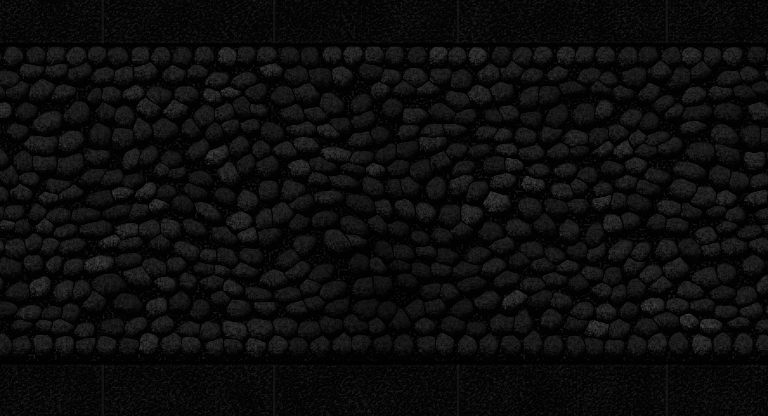
Reproduce this texture procedurally as a WebGL 1 fragment shader.

```glsl
precision highp float;
// A dark band of packed river pebbles between two rows of rough stone slabs.
// Pebbles are jittered ellipses on a bent, staggered grid, lit as domes from above;
// upright stones edge the band, and gradient noise adds pits, grit and grain.
uniform vec2 u_resolution;

float hash(vec2 p) {
  return fract(sin(dot(p, vec2(127.1, 311.7))) * 43758.545);
}

vec2 gradientAt(vec2 cell) {
  float angle = 6.2832 * hash(cell);
  return vec2(cos(angle), sin(angle));
}

float gradientNoise(vec2 p) {
  vec2 i = floor(p), f = fract(p);
  vec2 u = f * f * f * (f * (f * 6.0 - 15.0) + 10.0);
  float a = dot(gradientAt(i), f);
  float b = dot(gradientAt(i + vec2(1, 0)), f - vec2(1, 0));
  float c = dot(gradientAt(i + vec2(0, 1)), f - vec2(0, 1));
  float d = dot(gradientAt(i + vec2(1, 1)), f - vec2(1, 1));
  return mix(mix(a, b, u.x), mix(c, d, u.x), u.y);
}

vec2 rotate(vec2 p, float angle) {
  float c = cos(angle), s = sin(angle);
  return vec2(c * p.x + s * p.y, c * p.y - s * p.x);
}

float pebbles(vec2 p) {
  float rowHeight = 0.0463, baseY = 0.190;
  // Bend the rows inside the band, leaving the edging straight.
  float inside = smoothstep(0.19, 0.29, p.y) * (1.0 - smoothstep(0.74, 0.84, p.y));
  vec2 bent = p + 0.045 * inside * vec2(gradientNoise(p * 4.0 + 40.0), gradientNoise(p * 4.3));
  vec2 warped = bent + 0.005 * vec2(gradientNoise(p * 40.0), gradientNoise(p * 40.0 + 71.0));
  float nearest = 9.0, second = 9.0, stoneId = 0.0, size = 0.03;
  vec2 dome = vec2(0.0);
  float homeRow = floor((bent.y - baseY) / rowHeight);

  for (int j = -1; j <= 1; j++) {
    float row = homeRow + float(j);
    if (row < -1.0 || row > 14.0) continue;
    bool edging = row < 0.0 || row > 13.0;
    float cellWidth = edging ? 0.051 : 0.058;
    float shift = 0.5 * mod(row, 2.0) + 0.3 * hash(vec2(row, 8.0));
    float homeColumn = floor(bent.x / cellWidth - shift);
    for (int i = -1; i <= 1; i++) {
      vec2 id = vec2(homeColumn + float(i), row);
      vec2 jitter = vec2(hash(id + 3.1), hash(id + 17.3)) - 0.5;
      jitter *= edging ? vec2(0.16, 0.14) : vec2(0.44, 0.62);
      vec2 center = vec2((id.x + 0.5 + shift + jitter.x) * cellWidth,
                         baseY + (row + 0.5 + jitter.y) * rowHeight);
      // Stones lean along a slow fan that changes direction across the band.
      float tilt = 0.45 * cos((center.x - 1.4) * 5.0) + 1.5 * (hash(id + 5.7) - 0.5);
      vec2 radii = vec2(0.028 + 0.009 * hash(id + 9.2), 0.022 + 0.007 * hash(id + 2.4));
      if (edging) {
        tilt = 0.5 * (hash(id + 5.7) - 0.5);
        radii = vec2(0.024, row < 0.0 ? 0.034 : 0.029);
      }
      vec2 offset = warped - center;
      vec2 q = abs(rotate(offset, tilt)) / radii;
      float dist = pow(pow(q.x, 2.15) + pow(q.y, 2.15), 1.0 / 2.15);
      if (dist < nearest) {
        second = nearest;
        nearest = dist;
        stoneId = hash(id + 31.0);
        size = radii.y;
        dome = offset / radii.y * vec2(0.55, 0.85);
      } else {
        second = min(second, dist);
      }
    }
  }

  // Flat lit crown, worn surface and a soft shadow below.
  float pits = gradientNoise(p * 240.0) + 0.7 * gradientNoise(p * 100.0 + 13.0);
  vec3 normal = normalize(vec3(dome + 0.45 * pits, sqrt(max(0.08, 1.0 - nearest * nearest))));
  float light = smoothstep(0.22, 0.92, dot(normal, normalize(vec3(-0.12, 0.60, 0.75))));
  float albedo = 0.080 + 0.042 * stoneId + 0.040 * pow(stoneId, 12.0);
  float stone = 0.008 + albedo * light * (1.0 + 0.75 * pits);
  float blur = 1.0 / (u_resolution.y * size);
  float mask = 1.0 - smoothstep(0.98 - blur, 0.98 + blur, nearest);
  mask *= smoothstep(0.02, 0.15, second - nearest);
  float grit = 0.007 + 0.22 * max(0.0, gradientNoise(p * 175.0 + 5.0) - 0.05);
  // Grit sits away from the tight contacts between stones.
  grit *= 0.25 + 0.75 * smoothstep(0.95, 1.12, nearest);
  float shade = mix(grit, stone, mask);

  // Broad hollow low in the middle.
  vec2 hollow = (p - vec2(0.94, 0.30)) / vec2(0.17, 0.30);
  return shade * (1.0 - 0.28 * exp(-dot(hollow, hollow)));
}

float slabs(vec2 p) {
  vec2 slanted = rotate(p, 0.5);
  float grain = gradientNoise(slanted * vec2(100.0, 180.0)) + 1.1 * gradientNoise(p * 240.0);
  float shade = 0.012 + 0.095 * max(0.0, grain + 0.10 + 0.3 * gradientNoise(p * 12.0));
  // Mortar joints between slabs.
  float joint = min(min(abs(p.x - 0.247), abs(p.x - 0.659)),
                    min(abs(p.x - 1.101), abs(p.x - 1.603)));
  shade *= smoothstep(0.001, 0.008, joint) * 0.6 + 0.4;
  return shade + 0.062 * (1.0 - smoothstep(0.0015, 0.0045, joint));
}

void main() {
  vec2 p = gl_FragCoord.xy / u_resolution.y;
  float pixel = 1.0 / u_resolution.y;
  // Signed distance to the band, negative among the pebbles.
  float band = abs(p.y - 0.510) - 0.382;
  float shade = mix(pebbles(p), slabs(p), smoothstep(-pixel, pixel, band));
  // Dark seam with a faint worn rim on the slabs.
  shade += 0.016 * (1.0 - smoothstep(0.0, 0.004, abs(band - 0.008)));
  shade *= 0.1 + 0.9 * smoothstep(0.002, 0.007, abs(band));
  gl_FragColor = vec4(vec3(max(shade, 0.003)), 1.0);
}
```
